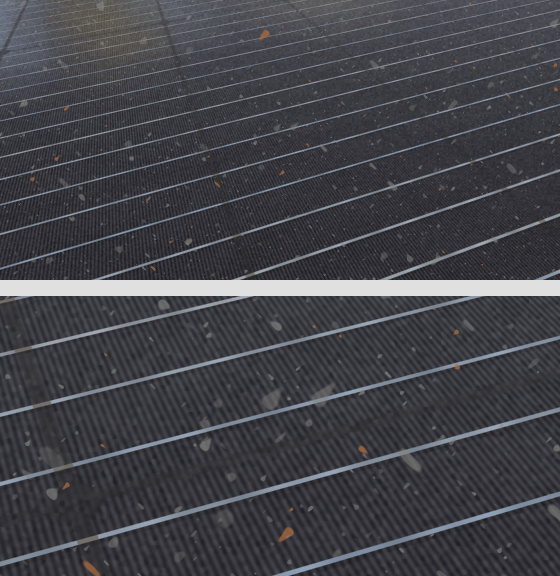
Top, the full canvas; bottom, a detail of the centre.
This texture is drawn by a WebGL 2 fragment shader. Its source:

```glsl
#version 300 es
precision highp float;
// Dusty dark solar panel seen in perspective: bright busbars, fine fingers, cell gaps, sky glow.
uniform vec2 u_resolution;
out vec4 outColor;

vec3 hash3(vec2 p) {
  vec3 q = fract(p.xyx * vec3(0.1031, 0.1030, 0.0973));
  q += dot(q, q.yxz + 33.33);
  return fract((q.xxy + q.yzz) * q.zyx);
}

// Distance to the nearest scattered point; its random values go to seed.
float cellular(vec2 p, out vec3 seed) {
  float nearest = 9.0;
  for (int j = -1; j <= 1; j++)
    for (int i = -1; i <= 1; i++) {
      vec2 cell = floor(p) + vec2(i, j);
      vec3 h = hash3(cell);
      float d = length(cell + 0.15 + 0.7 * h.xy - p);
      if (d < nearest) { nearest = d; seed = hash3(cell + 71.0); }
    }
  return nearest;
}

// Box-filtered coverage of lines centred on the integers.
float lines(float x, float halfWidth) {
  float w = max(fwidth(x), 1e-5), d = abs(x - round(x));
  return clamp((min(d + 0.5 * w, halfWidth) - max(d - 0.5 * w, -halfWidth)) / w, 0.0, 1.0);
}

float blob(vec2 p, vec2 center, vec2 size) {
  vec2 q = (p - center) / size;
  return exp(-dot(q, q));
}

void main() {
  vec2 p = gl_FragCoord.xy / u_resolution.y;
  p.y = 1.0 - p.y;

  // Panel coordinates from two vanishing points: row counts busbars, column counts cells.
  float edge = (p.y + 1.164) * 7.24 / (7.24 - p.x) - 1.164;
  float row = 20.48 - 17.656 / (edge + 0.578);
  float column = ((p.x - 0.37) / (p.y + 0.56) - 0.339) / 0.821;
  float haze = exp(-2.4 * p.y);

  // Silicon, brighter at the far side
  vec3 color = mix(vec3(0.172, 0.172, 0.192), vec3(0.31, 0.312, 0.345), haze);

  // Blurred reflections of sky and trees
  float sway = 0.03 * sin(p.y * 19.0 + 3.0 * p.x) + 0.015 * sin(p.x * 31.0);
  vec2 r = p + vec2(sway, 0.0);
  color = mix(color, vec3(0.46, 0.50, 0.57), 0.75 * blob(r, vec2(0.0, 0.08), vec2(0.16, 0.20)));
  color = mix(color, vec3(0.43, 0.46, 0.51), 0.50 * blob(r, vec2(0.60, 0.0), vec2(0.16, 0.16)));
  color = mix(color, vec3(0.40, 0.37, 0.31), 0.75 * blob(r, vec2(0.38, 0.08), vec2(0.17, 0.17)));
  color = mix(color, vec3(0.41, 0.40, 0.39), 0.60 * blob(r, vec2(1.12, 0.0), vec2(0.26, 0.10)));

  // Fine fingers, fading where they grow too small to resolve
  float finger = column * 90.0;
  float visible = 1.0 - smoothstep(0.35, 0.9, fwidth(finger));
  color += 0.045 * visible * cos(6.28318 * finger) * vec3(0.95, 0.97, 1.0);

  // Gaps between cells, with a dark diamond at the clipped corners
  float rowGap = (row - 7.5) / 10.0;
  float gap = max(lines(column, 0.012), 0.8 * lines(rowGap, 0.007));
  vec2 corner = abs(vec2(column - round(column), (rowGap - round(rowGap)) * 1.25));
  float diamond = 1.0 - smoothstep(0.043, 0.055, corner.x + corner.y);
  vec3 gapColor = mix(vec3(0.165, 0.165, 0.175), vec3(0.29, 0.29, 0.31), haze);
  color = mix(color, gapColor, 0.7 * max(gap, diamond));

  // Grain and soft uneven soiling
  vec3 seed;
  float grain = cellular(p * 125.0, seed);
  color += (seed.x - 0.5) * 0.075 * (1.0 - smoothstep(0.1, 0.8, grain));
  color += 0.007 * sin(row * 3.1 + 2.0 * sin(column * 5.0)) * sin(column * 9.0 + row);

  // Busbars: pale steel, slightly uneven, browned where they cross a gap
  float id = round(row);
  float wear = hash3(vec2(id + 40.0, 3.0)).x;
  float bar = lines(row, 0.026 + 0.006 * wear);
  float shade = 0.92 + 0.07 * sin(column * 23.0 + id * 2.4) + 0.04 * sin(column * 71.0 + id);
  vec3 steel = mix(vec3(0.57, 0.64, 0.73), vec3(0.68, 0.69, 0.70), wear * 0.7);
  steel = mix(steel * shade, vec3(0.42, 0.39, 0.34), 0.75 * lines(column, 0.014));
  color = mix(color, steel, 0.95 * bar);
  color *= 1.0 - 0.12 * (lines(row - 0.055, 0.03) * (1.0 - bar));

  // Dust specks in three sizes, a few of them rusty
  for (int i = 0; i < 3; i++) {
    float scale = 64.0 / pow(2.1, float(i));
    vec2 q = p * scale + 17.0 * float(i);
    q += 0.10 * sin(q.yx * 7.0);
    float d = cellular(q, seed);
    float size = 0.06 + 0.15 * seed.y;
    float soft = 0.05 + scale / u_resolution.y;
    float speck = (1.0 - smoothstep(size - 0.5 * soft, size + 0.5 * soft, d)) * step(0.87, seed.x);
    vec3 dust = mix(vec3(0.52, 0.52, 0.51), vec3(0.68, 0.43, 0.25), step(0.93, seed.z));
    color = mix(color, dust, speck * (0.25 + 0.5 * seed.z));
  }

  outColor = vec4(clamp(color, 0.0, 1.0), 1.0);
}
```
